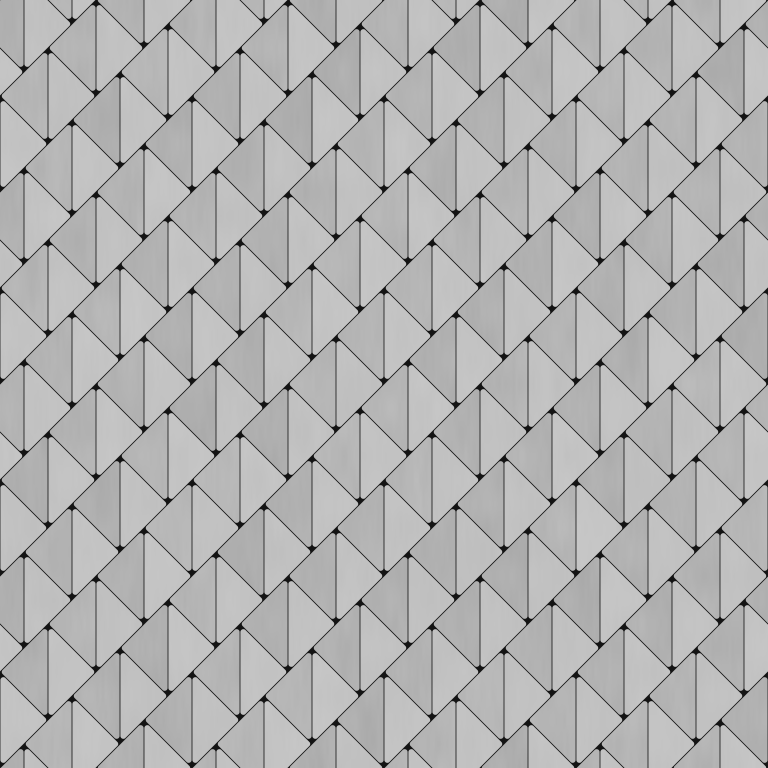
Give the GLSL for this pattern, as a WebGL 2 fragment shader.

```glsl
#version 300 es
precision highp float;

uniform vec2 u_resolution;
out vec4 fragColor;

const float GRID = 32.0;            // lattice steps across the canvas
const float CORNER_RADIUS = 0.07;   // in half diagonals of a tile
const float HALF_GAP = 0.0085;
const int SAMPLES = 3;              // per pixel side
const vec3 GAP_COLOR = vec3(0.08);
const vec3 SHADE_COLOR = vec3(0.70);
const vec3 LIGHT_COLOR = vec3(0.762);

float hash(vec2 p) {
    return fract(sin(dot(p, vec2(127.1, 311.7))) * 43758.5453);
}

float valueNoise(vec2 p) {
    vec2 cell = floor(p);
    vec2 f = fract(p);
    f = f * f * (3.0 - 2.0 * f);
    float low = mix(hash(cell), hash(cell + vec2(1.0, 0.0)), f.x);
    float high = mix(hash(cell + vec2(0.0, 1.0)), hash(cell + 1.0), f.x);
    return mix(low, high, f.y);
}

float segmentDistance(vec2 p, vec2 a, vec2 b) {
    vec2 ab = b - a;
    float t = clamp(dot(p - a, ab) / dot(ab, ab), 0.0, 1.0);
    return length(p - a - ab * t);
}

// Signed distance to a rounded half of the diamond |x| + |y| < 1
float panelDistance(vec2 local, float radius) {
    vec2 p = abs(local);
    vec2 tip = vec2(radius, 1.0 - radius * (1.0 + sqrt(2.0)));
    vec2 side = vec2(1.0 - radius * sqrt(2.0), 0.0);
    float edge = min(segmentDistance(p, tip, side),
                     segmentDistance(p, tip, vec2(radius, 0.0)));
    float outside = max(radius - p.x, (p.x + p.y - 1.0) * sqrt(0.5) + radius);
    return (outside < 0.0 ? -edge : edge) - radius;
}

// Local position in xy, wrapped tile centre in zw
vec4 diamondTile(vec2 canvas) {
    vec2 p = canvas * GRID;
    float along = (p.x + p.y) * 0.25;
    float across = (p.x - p.y) * 0.25;
    float row = floor(across);
    along -= 0.5 * (row - 1.0);     // half a tile of shift per row
    float column = floor(along);
    vec2 uv = vec2(along - column, across - row) - 0.5;
    vec2 centre = vec2(2.0 * column + 3.0 * row + 1.0,
                       2.0 * column - row - 1.0);
    return vec4(uv.x + uv.y, uv.x - uv.y, mod(centre, GRID));
}

// Base tone with a shift per panel, soft clouds and faint vertical streaks
vec3 panelColor(vec2 local, vec2 id) {
    float lit = step(0.0, local.x);
    vec2 seed = id + vec2(lit * 47.0, lit * 13.0);
    vec2 offset = floor(64.0 * vec2(hash(seed), hash(seed + 5.3)));
    float tone = (hash(seed + 2.7) - 0.5) * mix(0.034, 0.016, lit);
    float clouds = valueNoise(local * vec2(3.0, 1.5) + offset) - 0.5;
    float streaks = valueNoise(local * vec2(17.0, 2.5) + offset) - 0.5;
    tone += (clouds * 0.030 + streaks * 0.014) * mix(1.0, 0.6, lit);
    return mix(SHADE_COLOR, LIGHT_COLOR, lit) + tone;
}

vec3 surface(vec2 canvas, float blur) {
    vec4 tile = diamondTile(canvas);
    float d = panelDistance(tile.xy, CORNER_RADIUS) + HALF_GAP;
    float gap = clamp(0.5 + d / blur, 0.0, 1.0);
    return mix(panelColor(tile.xy, tile.zw), GAP_COLOR, gap);
}

void main() {
    float count = float(SAMPLES);
    float blur = 0.5 * GRID / (min(u_resolution.x, u_resolution.y) * count);
    vec3 color = vec3(0.0);
    // Average a small grid of samples to keep thin gaps even
    for (int j = 0; j < SAMPLES; j++) {
        for (int i = 0; i < SAMPLES; i++) {
            vec2 shift = (vec2(i, j) + 0.5) / count - 0.5;
            color += surface((gl_FragCoord.xy + shift) / u_resolution, blur);
        }
    }
    fragColor = vec4(color / (count * count), 1.0);
}
```
